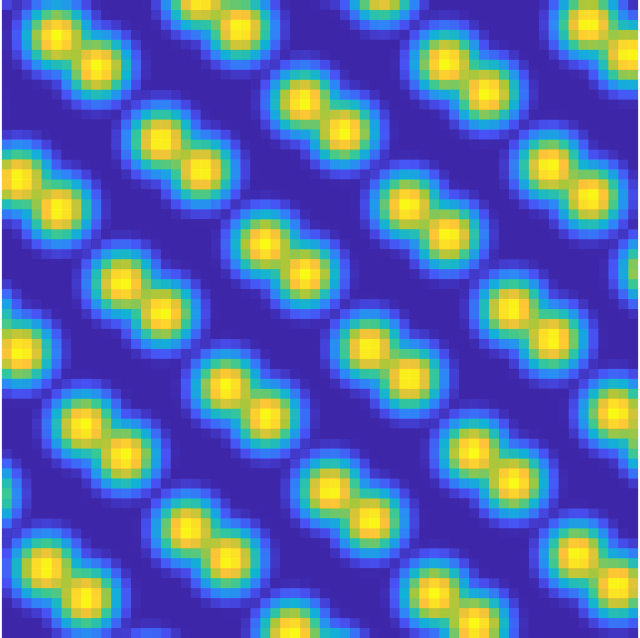
Reproduce this pattern procedurally as a WebGL 1 fragment shader.

```glsl
precision highp float;
// Heat map of paired round bumps on a tilted hexagonal lattice, sampled on a coarse
// grid of square cells. Each bump is a raised cosine; the height at the cell centre
// runs through a blue-teal-yellow ramp. Thin white margins close the left and right.

uniform vec2 u_resolution;

#define CELLS 64.0                      // grid cells across and down
#define MARGIN 0.0028                   // white side margin, share of the width
#define STEP_A vec2(10.46, 10.41)       // lattice steps, in cells, y down
#define STEP_B vec2(14.33, -3.89)
#define ORIGIN vec2(26.48, 24.50)       // first bump of one pair
#define PAIR_OFFSET vec2(4.05, 3.03)    // from first to second bump
#define BUMP_RADIUS 5.55
#define BLEND_POWER 3.0                 // higher keeps paired bumps more distinct
#define EDGE_PIXELS 0.7                 // half width of the edge smoothing
#define PI 3.14159

// Raised cosine, 1 at the centre and 0 at BUMP_RADIUS.
float bump(vec2 offset) {
  float d = min(length(offset) / BUMP_RADIUS, 1.0);
  return 0.5 + 0.5 * cos(PI * d);
}

// Coordinates of p in the lattice basis.
vec2 toLattice(vec2 p) {
  float area = STEP_A.x * STEP_B.y - STEP_A.y * STEP_B.x;
  return vec2(p.x * STEP_B.y - p.y * STEP_B.x,
              p.y * STEP_A.x - p.x * STEP_A.y) / area;
}

// Power blend of all pairs around the nearest lattice point.
float heightField(vec2 p) {
  vec2 local = p - ORIGIN - 0.5 * PAIR_OFFSET;
  vec2 nearest = floor(toLattice(local) + 0.5);
  float total = 0.0;
  for (int j = -1; j <= 1; j++) {
    for (int i = -1; i <= 1; i++) {
      vec2 id = nearest + vec2(float(i), float(j));
      vec2 fromPair = local - id.x * STEP_A - id.y * STEP_B;
      total += pow(bump(fromPair + 0.5 * PAIR_OFFSET), BLEND_POWER);
      total += pow(bump(fromPair - 0.5 * PAIR_OFFSET), BLEND_POWER);
    }
  }
  return clamp(pow(total, 1.0 / BLEND_POWER), 0.0, 1.0);
}

// Eight evenly spaced colours, from deep blue to yellow.
vec3 heatRamp(float t) {
  float s = t * 7.0;
  vec3 c = vec3(0.242, 0.150, 0.660);
  c = mix(c, vec3(0.281, 0.323, 0.958), clamp(s, 0.0, 1.0));
  c = mix(c, vec3(0.179, 0.529, 0.968), clamp(s - 1.0, 0.0, 1.0));
  c = mix(c, vec3(0.069, 0.695, 0.839), clamp(s - 2.0, 0.0, 1.0));
  c = mix(c, vec3(0.216, 0.784, 0.592), clamp(s - 3.0, 0.0, 1.0));
  c = mix(c, vec3(0.672, 0.779, 0.223), clamp(s - 4.0, 0.0, 1.0));
  c = mix(c, vec3(0.997, 0.766, 0.220), clamp(s - 5.0, 0.0, 1.0));
  return mix(c, vec3(0.977, 0.984, 0.081), clamp(s - 6.0, 0.0, 1.0));
}

// Snaps to cell centres, sliding to the next centre over a narrow edge.
vec2 snapToCell(vec2 g, vec2 edge) {
  vec2 shifted = g - 0.5;
  vec2 slide = smoothstep(0.5 - edge, 0.5 + edge, fract(shifted));
  return clamp(floor(shifted) + 0.5 + slide, 0.5, CELLS - 0.5);
}

void main() {
  vec2 uv = gl_FragCoord.xy / u_resolution;
  vec2 grid = CELLS * vec2((uv.x - MARGIN) / (1.0 - 2.0 * MARGIN), 1.0 - uv.y);
  vec2 edge = min(EDGE_PIXELS * CELLS / u_resolution, vec2(0.49));
  vec3 color = heatRamp(heightField(snapToCell(grid, edge)));

  // White side margins
  float pixel = 0.5 / u_resolution.x;
  float inside = smoothstep(MARGIN - pixel, MARGIN + pixel, min(uv.x, 1.0 - uv.x));
  gl_FragColor = vec4(mix(vec3(1.0), color, inside), 1.0);
}
```
